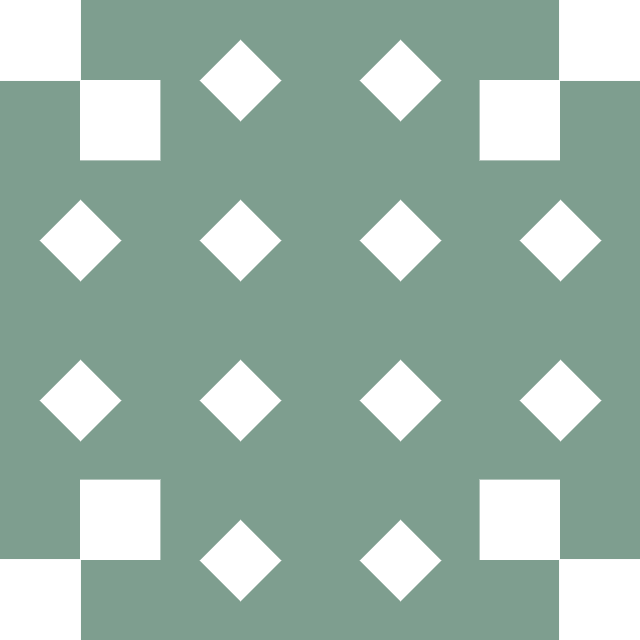
Reproduce this pattern procedurally as a Shadertoy shader.

```glsl
// White diamonds on a sage ground, set on a square lattice; at each canvas corner
// the diamond gives way to two squares that touch at their tips.
// Distances are measured from the nearest wrapped corner, so the tile repeats.

#define CELLS 4.0            // diamonds across and down
#define DIAMOND_RADIUS 0.255 // half diagonal, in cells
#define DIAMOND_SHIFT vec2(0.0009, -0.0009)
#define CORNER_SIDE 0.1265   // reach of the outer square from the corner
#define INNER_CENTRE 0.1878  // centre of the inner square from the corner
#define INNER_HALF 0.0628    // half side of the inner square
#define GROUND vec3(0.494, 0.620, 0.561)
#define SHAPE vec3(1.0)

float squareDistance(vec2 p, float halfSide) {
    vec2 d = abs(p) - halfSide;
    return max(d.x, d.y);
}

float diamondDistance(vec2 p, float radius) {
    return (abs(p.x) + abs(p.y) - radius) * inversesqrt(2.0);
}

void mainImage(out vec4 fragColor, in vec2 fragCoord) {
    vec2 uv = fragCoord / iResolution.xy;
    float pixel = 1.0 / min(iResolution.x, iResolution.y);

    // Offset from the nearest corner, mirrored into one quadrant
    vec2 corner = 0.5 - abs(uv - 0.5);

    // Paired squares at the corners
    float dist = min(squareDistance(corner, CORNER_SIDE),
                     squareDistance(corner - INNER_CENTRE, INNER_HALF));

    // Diamonds in every cell but the four corner ones
    if (max(corner.x, corner.y) > 1.0 / CELLS) {
        vec2 cell = fract((uv - DIAMOND_SHIFT) * CELLS) - 0.5;
        dist = min(dist, diamondDistance(cell, DIAMOND_RADIUS) / CELLS);
    }

    // Smoothed edge, one pixel wide
    float cover = clamp(0.5 - dist / pixel, 0.0, 1.0);
    fragColor = vec4(mix(GROUND, SHAPE, cover), 1.0);
}
```
